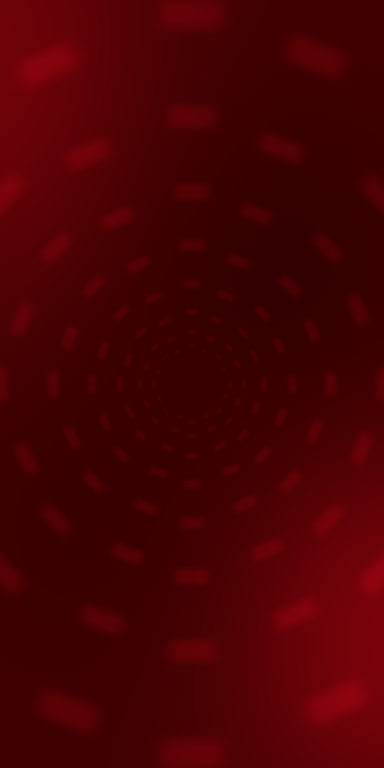
Give the GLSL for this background, as a Shadertoy shader.

```glsl
const float TAU = 6.2831853;
const float SPOKES = 16.0;
const float RING_COUNT = 8.0;
const float OUTER_RADIUS = 0.964;
const float RING_RATIO = 0.721;

// Soft elliptical light, 1 at its centre
float glow(vec2 p, vec2 centre, vec2 spread) {
    vec2 d = (p - centre) / spread;
    return exp(-dot(d, d));
}

// Blurred rectangle with a flat core
float softBox(vec2 p, vec2 inner, vec2 outer) {
    vec2 edge = 1.0 - smoothstep(inner, outer, abs(p));
    return edge.x * edge.y;
}

// Dashes on shrinking rings; odd spokes are turned and pulled inward
float dashTunnel(vec2 p, float turn, float pull) {
    float radius = max(length(p), 1e-4);
    float angle = atan(p.y, p.x);
    float stepAngle = TAU / SPOKES;
    float spoke = floor(angle / stepAngle + 0.5);
    float odd = mod(spoke, 2.0);

    float scale = OUTER_RADIUS * mix(1.0, pull, odd);
    float ring = floor(log(radius / scale) / log(RING_RATIO) + 0.5);
    ring = clamp(ring, 0.0, RING_COUNT - 1.0);
    float ringRadius = scale * pow(RING_RATIO, ring);

    float offset = angle - spoke * stepAngle - turn * odd;
    vec2 local = radius * vec2(sin(offset), cos(offset)) / ringRadius;
    local.y -= 1.0;

    float strength = mix(0.11, 0.055, ring / (RING_COUNT - 1.0));
    return strength * softBox(local, vec2(0.045, 0.012), vec2(0.125, 0.066));
}

// Deep red ramp with a trace of crimson in the lights
vec3 redRamp(float level) {
    float lift = max(level - 0.22, 0.0);
    return vec3(level, 0.035 * lift, 0.16 * lift);
}

void mainImage(out vec4 fragColor, in vec2 fragCoord) {
    // Canvas width is one unit, centre at the origin
    vec2 p = (fragCoord - 0.5 * iResolution.xy) / iResolution.x;

    // Dark core, paler rim and two opposing side lights
    float level = 0.197 + 0.05 * smoothstep(0.2, 1.1, length(p));
    level += 0.19 * glow(p, vec2(-0.53, 0.80), vec2(0.42, 0.70));
    level += 0.25 * glow(p, vec2(0.53, -0.63), vec2(0.43, 0.50));
    level -= 0.015 * glow(p, vec2(0.28, 0.34), vec2(0.32, 0.40));

    level += dashTunnel(p, 0.03, 0.945);
    fragColor = vec4(redRamp(level), 1.0);
}
```
